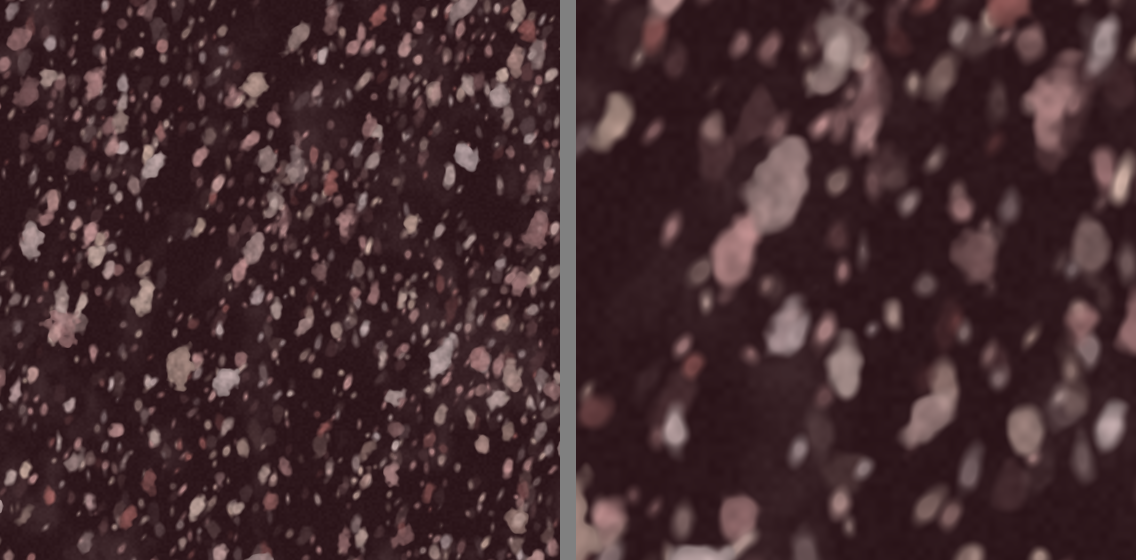
Left: the whole. Right: its middle third, enlarged.
Write a Shadertoy shader that draws this texture.

```glsl
const vec3 GROUND = vec3(0.172, 0.086, 0.104);
const vec3 HAZE = vec3(0.36, 0.27, 0.28);
const vec3 ASH = vec3(0.70, 0.62, 0.63);
const vec3 BEIGE = vec3(0.77, 0.65, 0.60);
const vec3 ROSE = vec3(0.72, 0.54, 0.54);
const vec3 RUST = vec3(0.60, 0.35, 0.34);

vec3 hash3(vec2 p) {
    vec3 h = fract(p.xyx * vec3(0.1031, 0.1030, 0.0973));
    h += dot(h, h.yxz + 33.33);
    return fract((h.xxy + h.yzz) * h.zyx);
}

float noise(vec2 p) {
    vec2 cell = floor(p);
    vec2 f = fract(p);
    f = f * f * (3.0 - 2.0 * f);
    float low = mix(hash3(cell).x, hash3(cell + vec2(1, 0)).x, f.x);
    float high = mix(hash3(cell + vec2(0, 1)).x, hash3(cell + vec2(1, 1)).x, f.x);
    return mix(low, high, f.y);
}

float fbm(vec2 p) {
    float sum = 0.0;
    float gain = 0.5;
    for (int i = 0; i < 4; i++) {
        sum += gain * noise(p);
        p = p * 2.1 + 17.3;
        gain *= 0.5;
    }
    return sum / 0.9375;
}

vec3 grainTint(float pick, float blend) {
    vec3 pale = mix(ASH, BEIGE, blend);
    vec3 warm = mix(pale, ROSE, smoothstep(0.45, 0.75, pick));
    return mix(warm, RUST, smoothstep(0.90, 0.97, pick) * 0.85);
}

// Distance to a stretched ellipse, measured across its short axis
float grainDistance(vec2 offset, float tilt, float stretch, float radius) {
    float c = cos(tilt);
    float s = sin(tilt);
    vec2 q = vec2(c * offset.x - s * offset.y, s * offset.x + c * offset.y);
    return length(q / vec2(1.0, stretch)) - radius;
}

// Scatters one size class of grains over the given colour
vec3 scatterGrains(vec3 color, vec2 p, float cells, float density,
                   vec2 radii, vec2 opacity, float seed) {
    vec2 home = floor(p * cells);
    float lumps = noise(p * 52.0 + seed) * 0.65 + noise(p * 115.0 + seed) * 0.35 - 0.5;
    float mottling = noise(p * 75.0 - seed) * 0.6 + noise(p * 150.0) * 0.4;
    for (int y = -1; y <= 1; y++) {
        for (int x = -1; x <= 1; x++) {
            vec2 id = home + vec2(x, y);
            vec3 place = hash3(id + seed);
            vec3 form = hash3(id + seed + 71.7);
            vec3 look = hash3(id + seed + 143.1);
            vec2 center = (id + 0.1 + 0.8 * place.xy) / cells;
            float crowding = 0.2 + 1.6 * noise(center * 6.0 + 4.0);
            if (place.z > density * crowding) continue;

            float radius = mix(radii.x, radii.y, form.x * form.x);
            float tilt = 0.3 + 0.9 * (form.y - 0.5);
            float stretch = mix(1.1, 2.2, form.z);
            float d = grainDistance(p - center, tilt, stretch, radius);
            d += lumps * radius * 1.3;

            float cover = smoothstep(0.0035, -0.0035, d);
            float body = 0.86 + 0.14 * smoothstep(0.0, -0.6 * radius, d);
            vec3 tint = grainTint(look.x, look.y) * body * (0.80 + 0.36 * mottling);
            color = mix(color, tint, cover * mix(opacity.x, opacity.y, look.z));
        }
    }
    return color;
}

void mainImage(out vec4 fragColor, in vec2 fragCoord) {
    vec2 p = fragCoord / iResolution.y;

    // Dark ground with faint cloudy patches
    float cloud = smoothstep(0.46, 0.85, fbm(p * vec2(13.0, 10.0)));
    vec3 color = mix(GROUND, HAZE, cloud * 0.42);

    // Grains from faint specks up to large clumps
    color = scatterGrains(color, p, 30.0, 0.35, vec2(0.005, 0.012), vec2(0.08, 0.28), 11.0);
    color = scatterGrains(color, p, 40.0, 0.36, vec2(0.003, 0.006), vec2(0.25, 0.85), 37.0);
    color = scatterGrains(color, p, 26.0, 0.46, vec2(0.005, 0.010), vec2(0.35, 0.98), 59.0);
    color = scatterGrains(color, p, 16.0, 0.38, vec2(0.009, 0.017), vec2(0.45, 1.0), 83.0);
    color = scatterGrains(color, p, 8.0, 0.26, vec2(0.016, 0.028), vec2(0.55, 1.0), 101.0);

    // Fine surface noise
    color += 0.026 * (noise(p * 210.0) - 0.5);
    fragColor = vec4(color, 1.0);
}
```
